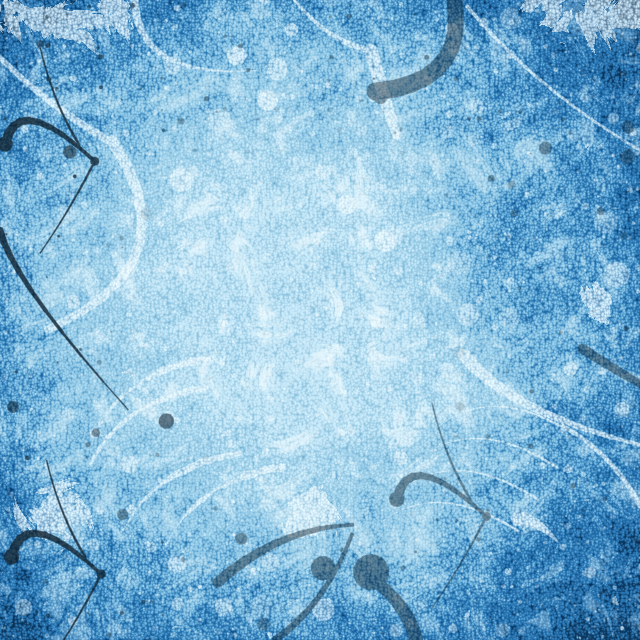
Write a three.js fragment shader that draws this background.

```glsl
varying vec2 vUv;

const vec3 PALE = vec3(0.77, 0.90, 0.96);
const vec3 LIGHT = vec3(0.58, 0.79, 0.90);
const vec3 SKY = vec3(0.37, 0.65, 0.83);
const vec3 BLUE = vec3(0.15, 0.45, 0.69);
const vec3 DEEP = vec3(0.06, 0.24, 0.40);
const vec3 WHITE = vec3(0.92, 0.97, 0.99);
const vec3 INK = vec3(0.08, 0.16, 0.22);
const vec2 CENTRE = vec2(0.46, 0.51);
const float EDGE = 0.0014;
const float GRAIN = 0.34;
const float CLOUD = 0.06;
const float MOTTLE = 0.08;
const float PAINT_OPACITY = 0.6;

vec2 hash2(vec2 p) {
  return fract(sin(vec2(dot(p, vec2(127.1, 311.7)), dot(p, vec2(269.5, 183.3)))) * 43758.5);
}

// Distance to the nearest scattered cell point
float cellular(vec2 p) {
  vec2 id = floor(p), f = p - id;
  float d = 1.0;
  for (int y = -1; y <= 1; y++)
    for (int x = -1; x <= 1; x++) {
      vec2 o = vec2(x, y);
      d = min(d, length(o + hash2(id + o) - f));
    }
  return d;
}

float waves(vec2 p) {
  float sum = 0.0, amp = 0.5;
  for (int i = 0; i < 5; i++) {
    p = mat2(1.5, 1.1, -1.1, 1.5) * p + sin(p.yx * 1.3);
    sum += amp * sin(p.x) * cos(p.y);
    amp *= 0.7;
  }
  return sum;
}

// Signed distance to a tapered curve from a through b to c
float stroke(vec2 p, vec2 a, vec2 b, vec2 c, float w0, float w1) {
  vec2 ctrl = 2.0 * b - 0.5 * (a + c), last = a;
  float d = 1.0;
  for (int i = 1; i <= 9; i++) {
    float t = float(i) / 9.0;
    vec2 next = mix(mix(a, ctrl, t), mix(ctrl, c, t), t), s = next - last;
    float h = clamp(dot(p - last, s) / dot(s, s), 0.0, 1.0);
    d = min(d, length(p - last - s * h) - mix(w0, w1, t));
    last = next;
  }
  return d;
}

float blob(vec2 p, float x, float y, float r) { return length(p - vec2(x, y)) - r; }

float cover(float d) { return 1.0 - smoothstep(-EDGE, EDGE, d); }

// One random droplet of random strength in some cells of a grid
float droplets(vec2 p, float scale, float density) {
  vec2 g = p * scale, id = floor(g), r = hash2(id + scale), q = hash2(id - scale);
  float d = length(g - id - mix(vec2(0.3), vec2(0.7), r)) - 0.06 - 0.2 * q.x;
  return step(q.y, density) * cover(d / scale) * mix(0.4, 1.0, r.x);
}

// Drooping ink hook with a thin tail and a loose thread
float hook(vec2 p) {
  vec2 tip = vec2(0.14, -0.027);
  float d = stroke(p, vec2(0.0), vec2(0.045, 0.036), tip, 0.008, 0.003);
  d = min(d, stroke(p, tip, vec2(0.10, -0.10), vec2(0.055, -0.17), 0.002, 0.001));
  d = min(d, stroke(p, vec2(0.055, 0.15), vec2(0.08, 0.07), vec2(0.115, 0.0), 0.001, 0.002));
  return min(d, min(length(p) - 0.012, length(p - tip) - 0.007));
}

float whitePaint(vec2 p, float rough) {
  float d = stroke(p, vec2(0.0, 0.91), vec2(0.08, 0.84), vec2(0.17, 0.78), 0.004, 0.006);
  d = min(d, stroke(p, vec2(0.175, 0.78), vec2(0.215, 0.61), vec2(0.075, 0.485), 0.009, 0.006));
  d = min(d, stroke(p, vec2(0.21, 1.0), vec2(0.26, 0.91), vec2(0.40, 0.89), 0.007, 0.001));
  d = min(d, stroke(p, vec2(0.46, 1.0), vec2(0.52, 0.945), vec2(0.585, 0.92), 0.002, 0.005));
  d = min(d, stroke(p, vec2(0.58, 0.92), vec2(0.60, 0.85), vec2(0.62, 0.79), 0.011, 0.008));
  d = min(d, stroke(p, vec2(0.73, 0.99), vec2(0.85, 0.87), vec2(1.0, 0.765), 0.003, 0.002));
  d = min(d, stroke(p, vec2(0.725, 0.445), vec2(0.83, 0.365), vec2(1.0, 0.305), 0.011, 0.003));
  d = min(d, stroke(p, vec2(0.88, 0.335), vec2(0.95, 0.28), vec2(1.0, 0.21), 0.003, 0.004));
  d = min(d, stroke(p, vec2(0.81, 0.19), vec2(0.84, 0.18), vec2(0.87, 0.155), 0.013, 0.002));
  // Sweeping wisps
  for (int i = 0; i < 4; i++) {
    float n = float(i);
    vec2 q = p - vec2(0.26, 0.15) + n * vec2(0.035, -0.07) + 0.05 * hash2(vec2(n));
    d = min(d, stroke(q, vec2(0.0), vec2(0.07, 0.08), vec2(0.18, 0.12), 0.001, 0.005) + 0.004 * rough);
    q = p + n * vec2(0.03, 0.05);
    d = min(d, stroke(q, vec2(0.68, 0.33), vec2(0.78, 0.365), vec2(0.9, 0.32), 0.0, 0.002));
  }
  // Ragged splashes
  float splash = stroke(p, vec2(0.02, 0.99), vec2(0.09, 0.96), vec2(0.18, 0.97), 0.018, 0.025);
  splash = min(splash, stroke(p, vec2(0.85, 1.0), vec2(0.92, 0.97), vec2(1.0, 0.98), 0.015, 0.035));
  splash = min(splash, min(blob(p, 0.09, 0.19, 0.04), blob(p, 0.48, 0.19, 0.035)));
  d = min(d, min(splash, blob(p, 0.94, 0.53, 0.022)) + 0.035 * rough);
  // Round drops
  d = min(d, min(blob(p, 0.418, 0.843, 0.016), blob(p, 0.37, 0.913, 0.015)));
  return min(d, min(blob(p, 0.542, 0.68, 0.015), blob(p, 0.602, 0.624, 0.017)));
}

float inkPaint(vec2 p) {
  float d = min(hook(p - vec2(0.008, 0.775)), hook(p - vec2(0.018, 0.13)));
  d = min(d, hook(p - vec2(0.62, 0.22)));
  d = min(d, stroke(p, vec2(0.0, 0.64), vec2(0.06, 0.53), vec2(0.2, 0.36), 0.006, 0.001));
  d = min(d, stroke(p, vec2(0.71, 1.0), vec2(0.69, 0.90), vec2(0.587, 0.857), 0.012, 0.014));
  d = min(d, stroke(p, vec2(0.91, 0.455), vec2(0.95, 0.43), vec2(1.0, 0.4), 0.008, 0.006));
  d = min(d, stroke(p, vec2(0.34, 0.09), vec2(0.44, 0.155), vec2(0.55, 0.18), 0.009, 0.003));
  d = min(d, stroke(p, vec2(0.43, 0.0), vec2(0.5, 0.07), vec2(0.55, 0.165), 0.006, 0.003));
  d = min(d, stroke(p, vec2(0.56, 0.11), vec2(0.62, 0.06), vec2(0.65, 0.0), 0.008, 0.011));
  d = min(d, min(blob(p, 0.58, 0.106, 0.028), blob(p, 0.505, 0.112, 0.019)));
  return min(d, blob(p, 0.26, 0.342, 0.012));
}

void main() {
  vec2 p = vUv, patch1 = p - vec2(0.78, 0.6);
  float cloud = waves(p * 9.0), mottle = waves(p * 26.0), radius = length(p - CENTRE);
  float grain = cellular(p * 230.0) * 0.6 + cellular(p * vec2(190.0, 60.0)) * 0.4 - 0.45;

  // Mottled pale centre falling to deep blue corners
  float d = max(radius, 0.17) + CLOUD * cloud - MOTTLE * mottle + GRAIN * grain;
  d += 0.12 * exp(-60.0 * dot(patch1, patch1)) - 0.015;
  vec3 col = mix(PALE, LIGHT, smoothstep(0.08, 0.35, d));
  col = mix(col, SKY, smoothstep(0.31, 0.49, d));
  col = mix(col, BLUE, smoothstep(0.42, 0.6, d));
  col = mix(col, DEEP, smoothstep(0.58, 0.76, d));
  col = mix(col, WHITE, smoothstep(0.2, 0.7, mottle - cloud * 0.4) * mix(0.65, 0.25, smoothstep(0.1, 0.4, radius)));

  // Paint and fine spatter
  float white = cover(whitePaint(p, mottle)), scale = 13.0;
  for (int i = 0; i < 5; i++) {
    white = max(white, 0.9 * droplets(p, scale, 0.14 + 0.1 * cloud));
    scale *= 1.8;
  }
  col = mix(col, WHITE, white * (PAINT_OPACITY - 0.7 * grain));
  float specks = max(droplets(p, 23.0, 0.06), droplets(p, 61.0, 0.05)) * smoothstep(0.2, 0.4, radius);
  float ink = max(cover(inkPaint(p)), specks);
  col = mix(col, INK, ink * mix(0.85, 0.48, smoothstep(0.1, 0.35, p.x)));
  gl_FragColor = vec4(col - 0.1 * grain, 1.0);
}
```
